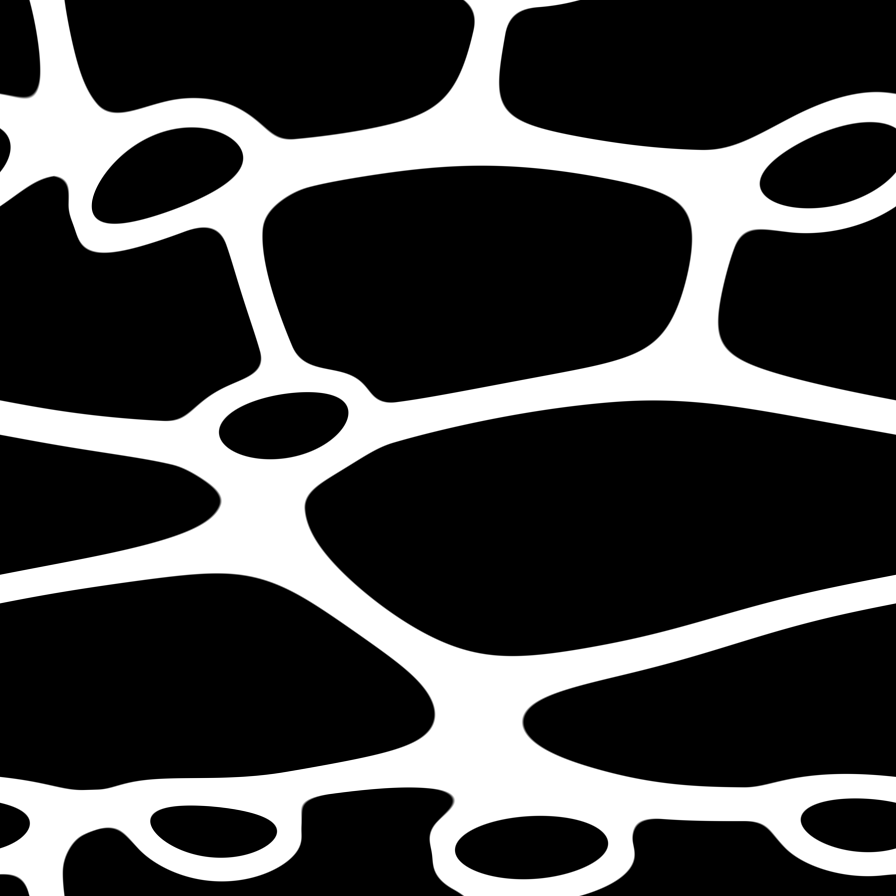
Write a Shadertoy shader that draws this pattern.

```glsl
#define GAP 0.034          // width of the white seams
#define ROUNDING 0.027     // softness of the cell corners
#define FLATTEN 2.3        // how much wider than tall the cells are
#define JITTER 0.05        // random shift of the cell centres
#define WOBBLE 0.032       // bending of all outlines
#define PEBBLE vec2(0.084, 0.034) // mean half size of a pebble

const vec3 CELL_COLOR = vec3(0.0);
const vec3 SEAM_COLOR = vec3(1.0);

// Pebbles on each seam: first x, spacing, count, height
const vec4 SEAMS[3] = vec4[3](
    vec4(0.31, 0.0, 1.0, 0.52),
    vec4(-0.08, 0.26, 2.0, 0.815),
    vec4(0.23, 0.36, 3.0, 0.065));

vec2 hash2(vec2 p) {
    return fract(sin(vec2(dot(p, vec2(127.1, 311.7)),
                          dot(p, vec2(269.5, 183.3)))) * 43758.5453);
}

// Value noise that wraps after one canvas
vec2 wrapNoise(vec2 uv, vec2 repeats) {
    vec2 p = uv * repeats, i = floor(p), f = fract(p);
    f = f * f * f * (f * (f * 6.0 - 15.0) + 10.0);
    vec2 e = vec2(1.0, 0.0);
    vec2 low  = mix(hash2(mod(i, repeats)), hash2(mod(i + e.xy, repeats)), f.x);
    vec2 high = mix(hash2(mod(i + e.yx, repeats)), hash2(mod(i + e.xx, repeats)), f.x);
    return mix(low, high, f.y) - 0.5;
}

float smoothMin(float a, float b, float k) {
    float h = max(k - abs(a - b), 0.0) / k;
    return min(a, b) - h * h * k * 0.25;
}

// Centre of a cell: two wide rows of one, then two rows of two, staggered
vec2 cellCentre(float column, float row) {
    float r = mod(row, 4.0);
    float count = r < 1.5 ? 1.0 : 2.0;
    float stagger = 0.05 - 0.25 * mod(r, 2.0);
    vec2 shift = hash2(vec2(mod(column, count), r) + 3.0) - 0.5;
    return vec2(column / count + stagger, (row + 0.8) / 4.0) + JITTER * shift;
}

// Rounded distance to the border of the enclosing cell, positive inside
float cellDepth(vec2 p) {
    vec2 stretch = vec2(1.0, FLATTEN);
    vec2 home = vec2(0.0);
    float nearest = 1e3;
    for (float row = -2.0; row < 6.0; row++)
    for (float column = -3.0; column < 6.0; column++) {
        vec2 centre = cellCentre(column, row);
        vec2 d = stretch * (centre - p);
        if (dot(d, d) < nearest) { nearest = dot(d, d); home = centre; }
    }
    float sum = 0.0;
    for (float row = -2.0; row < 6.0; row++)
    for (float column = -3.0; column < 6.0; column++) {
        vec2 centre = cellCentre(column, row);
        float slope = length(stretch * stretch * (centre - home));
        if (slope < 1e-3) continue;
        vec2 d = stretch * (centre - p);
        sum += exp(-0.5 * (dot(d, d) - nearest) / (slope * ROUNDING));
    }
    return -ROUNDING * log(max(sum, 1e-20));
}

// Distance to the closest pebble, negative inside
float pebbleDistance(vec2 p) {
    float best = 1.0;
    for (int s = 0; s < 3; s++)
    for (float i = 0.0; i < SEAMS[s].z; i++) {
        vec2 h = hash2(vec2(i, float(s)) + 17.0);
        vec2 centre = vec2(SEAMS[s].x + i * SEAMS[s].y, SEAMS[s].w);
        vec2 d = fract(p - centre + 0.5) - 0.5;
        float angle = 0.7 * (h.x - 0.4);
        float c = cos(angle), sn = sin(angle);
        d = vec2(c * d.x + sn * d.y, c * d.y - sn * d.x);
        d.y += 3.0 * (h.y - 0.5) * d.x * d.x;
        vec2 size = PEBBLE * (0.8 + 0.4 * h.yx);
        float k0 = length(d / size), k1 = length(d / (size * size));
        best = min(best, k0 * (k0 - 1.0) / max(k1, 1e-4));
    }
    return best;
}

void mainImage(out vec4 fragColor, in vec2 fragCoord) {
    vec2 uv = fragCoord / iResolution.xy;
    vec2 p = uv + WOBBLE * wrapNoise(uv, vec2(3.0, 4.0));

    // Large cells make room for the pebbles between them
    float pebble = pebbleDistance(p);
    float cell = smoothMin(cellDepth(p) - 0.5 * GAP, pebble - 0.8 * GAP, 0.03);
    float depth = max(cell, -pebble);

    float pixel = 0.8 / iResolution.y;
    fragColor = vec4(mix(SEAM_COLOR, CELL_COLOR, smoothstep(-pixel, pixel, depth)), 1.0);
}
```
